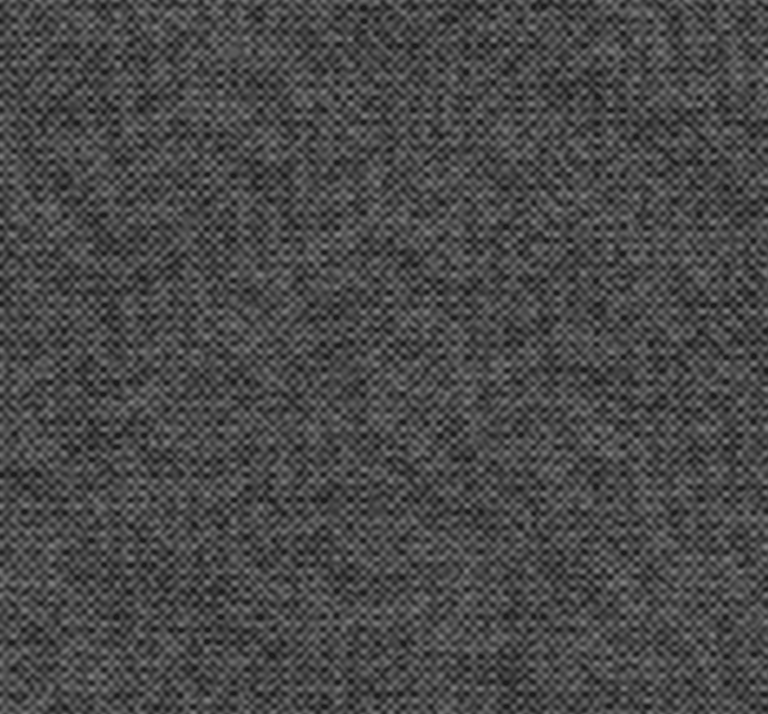
A Shadertoy shader for this texture:

```glsl
// Dark grey woven cloth: staggered soft stitches in fine horizontal rows,
// parted by dark zigzag grooves. Cosine waves form the weave; value noise
// bends the yarn and varies the brightness of single stitches.

const float TAU = 6.2831853;
const float ROWS = 55.0;             // stitch rows over the canvas height
const vec3 CLOTH_GREY = vec3(0.284);

float hash(vec2 p) {
    return fract(sin(dot(p, vec2(127.1, 311.7))) * 43758.5453);
}

// Smooth value noise, centred on zero
float noise(vec2 p) {
    vec2 cell = floor(p);
    vec2 f = fract(p);
    f = f * f * (3.0 - 2.0 * f);
    float low = mix(hash(cell), hash(cell + vec2(1.0, 0.0)), f.x);
    float high = mix(hash(cell + vec2(0.0, 1.0)), hash(cell + 1.0), f.x);
    return mix(low, high, f.y) - 0.5;
}

// Irregular pull of the yarn, in stitch units
vec2 yarnBend(vec2 p, float amount) {
    return amount * vec2(noise(p * 0.9 + 17.3), noise(p * 0.9 + 53.8));
}

// Bright stitches, every second half row shifted by half a stitch
float stitches(vec2 p) {
    return cos(TAU * p.x) * cos(TAU * p.y);
}

// Light rows with zigzag grooves between them
float grooves(vec2 p, float zigzag) {
    return cos(TAU * (p.y + zigzag * cos(TAU * p.x)));
}

void mainImage(out vec4 fragColor, in vec2 fragCoord) {
    vec2 p = fragCoord / iResolution.y * ROWS;
    vec2 weave = p + yarnBend(p, 0.3);

    // Regular weave
    float shade = 0.10 * stitches(weave);
    shade += 0.042 * grooves(weave, 0.1);

    // Uneven yarn: single stitches, then faint broad patches
    shade += 0.20 * noise(p * vec2(1.9, 2.2) + 5.7);
    shade += 0.035 * noise(p * 0.22 + 91.4);

    vec3 color = clamp(CLOTH_GREY + shade, 0.1, 0.52);
    fragColor = vec4(color, 1.0);
}
```
